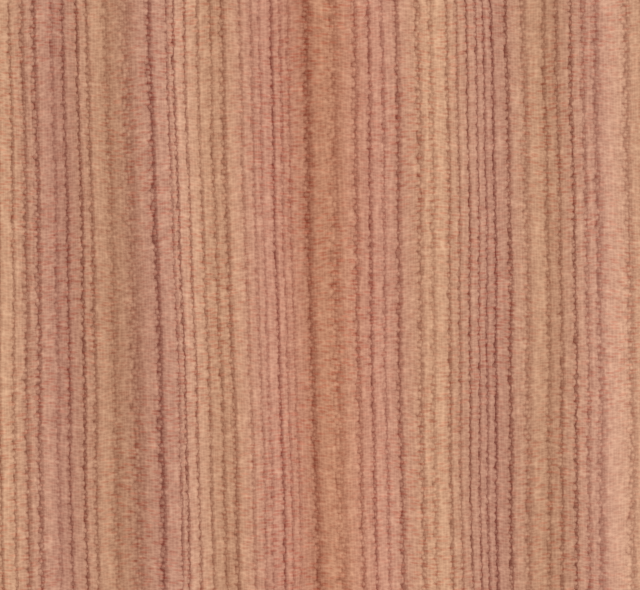
A WebGL 1 fragment shader for this texture:

```glsl
precision highp float;
// Straight-grained reddish-brown wood: dark porous ring lines crossed by fine rays.
uniform vec2 u_resolution;

float hash(vec2 cell) {
  return fract(sin(dot(cell, vec2(127.1, 311.7))) * 43758.55);
}

// Cellular noise: distance to the nearest scattered point, averaging about 0.45
float cellular(vec2 p) {
  vec2 base = floor(p);
  float nearest = 2.0;
  for (int j = -1; j <= 1; j++) {
    for (int i = -1; i <= 1; i++) {
      vec2 cell = base + vec2(float(i), float(j));
      vec2 point = cell + vec2(hash(cell), hash(cell + 57.3));
      nearest = min(nearest, distance(p, point));
    }
  }
  return nearest;
}

// Uneven ring lines: x is the dark pore line, y its soft shade on one side
vec2 ringLines(float s) {
  vec2 ring = vec2(0.0);
  for (int i = -2; i <= 2; i++) {
    float id = floor(s) + float(i);
    float offset = s - id - 0.5 - 0.5 * (hash(vec2(id, 3.0)) - 0.5);
    float strength = mix(0.45, 1.0, hash(vec2(id, 8.0)));
    float width = mix(22.0, 42.0, hash(vec2(id, 15.0)));
    ring.x = max(ring.x, strength * exp(-offset * offset * width));
    float shade = exp(offset * 3.5) * (1.0 - smoothstep(-0.1, 0.12, offset));
    ring.y = max(ring.y, strength * shade);
  }
  return ring;
}

void main() {
  vec2 p = gl_FragCoord.xy / u_resolution.x;

  // Leaning, gently wandering grain
  float lean = 0.012 + 0.018 * exp(-pow((p.x - 0.32) * 4.5, 2.0));
  float grain = p.x + lean * (p.y - 0.46);
  grain += 0.0016 * sin(p.y * 7.0 + p.x * 9.0) + 0.0006 * sin(p.y * 23.0 + p.x * 31.0);
  vec2 g = vec2(grain, p.y);

  // Rings with ragged, granular pores
  float pores = cellular(g * vec2(150.0, 125.0));
  float s = grain * 46.0 + 0.8 * sin(grain * 17.0) + 0.4 * sin(grain * 41.0 + 1.0);
  vec2 ring = ringLines(s + 0.3 * (pores - 0.45));

  // Fine rays run across the grain, fibres along it
  float bend = 0.002 * sin(p.x * 47.0 + 2.0 * sin(p.y * 8.0));
  vec2 across = vec2(grain, p.y + bend);
  float rayCells = cellular(across * vec2(42.0, 150.0));
  float rays = 1.0 - smoothstep(0.10, 0.42, rayCells);
  rays *= 0.65 + 0.35 * sin(p.x * 29.0 + 2.0 * sin(p.y * 11.0));
  float weave = cellular(across * vec2(120.0, 230.0)) - 0.45;
  float fibres = cellular(g * vec2(230.0, 26.0)) - 0.45;
  float figure = cellular(across * vec2(38.0, 75.0)) - 0.45;

  // Broad light and dark bands
  float band = 0.07 * cos(grain * 19.0) + 0.045 * sin(grain * 47.0 + 0.6);
  band += 0.03 * sin(grain * 83.0 + 2.0) + 0.07 * (grain - 0.5);
  band += 0.025 * sin(p.y * 6.0 + p.x * 13.0);

  float tone = 0.75 + band;
  tone -= ring.x * (0.24 + 0.42 * pores) + 0.15 * ring.y;
  tone += 0.24 * weave + 0.17 * fibres + 0.16 * figure - 0.10 * rays;

  // Pinkish tan colours, with redder rays and a redder central band
  vec3 darkWood = vec3(0.50, 0.30, 0.235);
  vec3 lightWood = vec3(0.88, 0.69, 0.57);
  vec3 color = mix(darkWood, lightWood, clamp(tone, 0.0, 1.05));
  float redBand = exp(-pow((grain - 0.51) * 9.0, 2.0));
  color += vec3(0.025, -0.022, -0.022) * (rays + 0.7 * redBand);
  color += vec3(0.0, 0.006, -0.008) * sin(grain * 37.0 + 1.5);

  gl_FragColor = vec4(color, 1.0);
}
```
